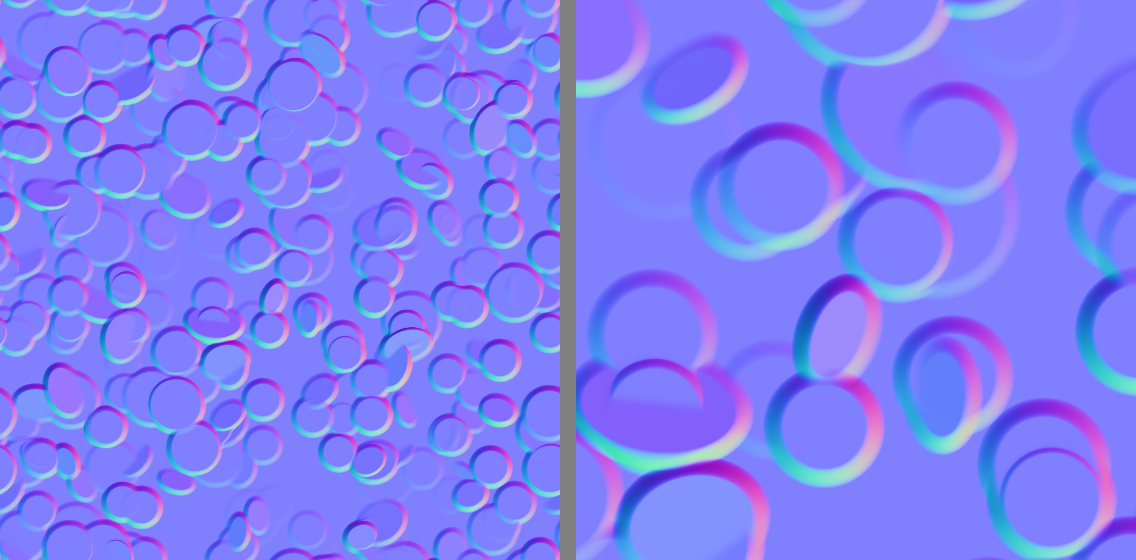
Left: the whole. Right: its middle third, enlarged.
This texture map is drawn by a WebGL 2 fragment shader. Its source:

```glsl
#version 300 es
precision highp float;
// Tangent-space normal map of loosely scattered, overlapping flat discs.
// Tileable jittered grids place the discs; each one is merged into a height
// field by a soft maximum, and the slope is carried along analytically.

uniform vec2 u_resolution;
out vec4 fragColor;

const int   LAYERS       = 3;
const float GRID         = 9.0;    // cells per side in each layer
const float RIM_WIDTH    = 0.012;  // width of the rounded edge
const float MAX_HEIGHT   = 0.0115; // highest disc above the floor
const float MERGE        = 0.0007; // softness where two surfaces cross
const vec2  SMALL_RADIUS = vec2(0.036, 0.041);
const vec2  LARGE_RADIUS = vec2(0.047, 0.058);
const float LARGE_SHARE  = 0.32;
const float TILTED_SHARE = 0.36;
const float MIN_ASPECT   = 0.66;   // narrowest foreshortened disc
const float MAX_TILT     = 0.27;   // slope of the narrowest disc
const float UPWARD_SHARE = 0.72;   // tilted discs that lean to the top
const float PI           = 3.14159265;

struct Surface {
    float height;
    vec2 slope;
};

vec3 hash3(vec3 p) {
    p = fract(p * vec3(0.1031, 0.1030, 0.0973));
    p += dot(p, p.yxz + 33.33);
    return fract((p.xxy + p.yxx) * p.zyx);
}

// Lays one disc, centred at the origin of "offset", over the surface.
void addDisc(inout Surface s, vec2 offset, vec3 shape, vec3 pose) {
    bool large = shape.x < LARGE_SHARE;
    vec2 range = large ? LARGE_RADIUS : SMALL_RADIUS;
    float radius = mix(range.x, range.y, shape.y);

    // Lean: the short axis points along the tilt
    float lean = pose.x < TILTED_SHARE ? mix(0.3, 1.0, pose.x / TILTED_SHARE) : 0.0;
    float angle = PI * pose.y;
    if (pose.z > UPWARD_SHARE) angle += PI;
    vec2 axis = vec2(cos(angle), sin(angle));
    vec2 across = vec2(-axis.y, axis.x);
    vec2 radii = radius * vec2(mix(1.0, MIN_ASPECT, lean), 1.0);

    // Approximate ellipse distance and its outward direction
    vec2 local = vec2(dot(offset, axis), dot(offset, across));
    float ring = max(length(local / radii), 0.001);
    vec2 steep = local / (radii * radii);
    float steepness = max(length(steep), 0.02);
    float edge = ring * (ring - 1.0) / steepness;
    if (edge > 0.0) return;
    vec2 outward = (axis * steep.x + across * steep.y) / steepness;

    // Rounded rim: coverage and its gradient
    float t = clamp(-edge / RIM_WIDTH, 0.0, 1.0);
    float cover = t * t * (3.0 - 2.0 * t);
    vec2 coverSlope = -outward * 6.0 * t * (1.0 - t) / RIM_WIDTH;

    // Soft maximum of the disc top and the surface below
    vec2 topSlope = -axis * MAX_TILT * lean;
    float top = MAX_HEIGHT * shape.z + dot(topSlope, offset);
    float gap = top - s.height;
    float soft = sqrt(gap * gap + MERGE * MERGE);
    float rise = 0.5 * (gap + soft);
    float share = 0.5 * (1.0 + gap / soft);
    s.slope += cover * share * (topSlope - s.slope) + rise * coverSlope;
    s.height += cover * rise;
}

Surface scatterDiscs(vec2 uv) {
    Surface s = Surface(0.0, vec2(0.0));
    for (int layer = 0; layer < LAYERS; layer++) {
        float seed = float(layer) * 17.0 + 5.0;
        vec2 p = uv * GRID + float(layer) * vec2(0.37, 0.61);
        vec2 cell = floor(p);
        for (int y = -1; y <= 1; y++) {
            for (int x = -1; x <= 1; x++) {
                vec2 neighbor = cell + vec2(x, y);
                vec3 id = vec3(mod(neighbor, GRID) + 1.0, seed);
                vec2 center = neighbor + hash3(id).xy;
                vec3 shape = hash3(id + vec3(23.0, 41.0, 3.0));
                vec3 pose = hash3(id + vec3(67.0, 13.0, 7.0));
                addDisc(s, (p - center) / GRID, shape, pose);
            }
        }
    }
    return s;
}

void main() {
    vec2 uv = gl_FragCoord.xy / u_resolution.y;
    Surface s = scatterDiscs(uv);

    // Red rises to the right, green rises downwards
    vec3 normal = normalize(vec3(-s.slope.x, s.slope.y, 1.0));
    fragColor = vec4(0.5 + 0.5 * normal, 1.0);
}
```
